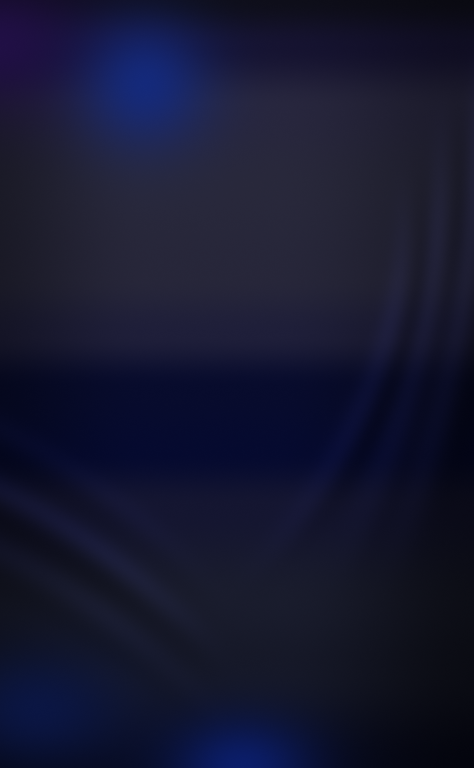
A Shadertoy shader for this background:

```glsl
const int STOP_COUNT = 12;
// Vertical gradient: colour, then distance from the top edge
const vec4 STOPS[STOP_COUNT] = vec4[](
    vec4(0.055, 0.055, 0.10, 0.00),
    vec4(0.085, 0.075, 0.19, 0.06),
    vec4(0.155, 0.150, 0.24, 0.14),
    vec4(0.158, 0.157, 0.23, 0.24),
    vec4(0.152, 0.150, 0.225, 0.36),
    vec4(0.120, 0.120, 0.225, 0.435),
    vec4(0.030, 0.045, 0.175, 0.505),
    vec4(0.022, 0.040, 0.185, 0.59),
    vec4(0.080, 0.085, 0.190, 0.66),
    vec4(0.100, 0.110, 0.175, 0.78),
    vec4(0.085, 0.095, 0.155, 0.87),
    vec4(0.030, 0.040, 0.110, 1.00));

const vec3 BLUE_GLOW = vec3(0.075, 0.165, 0.50);
const vec3 PURPLE_GLOW = vec3(0.135, 0.060, 0.285);
const vec3 FLOOR_GLOW = vec3(0.045, 0.120, 0.43);
const vec3 CORNER_GLOW = vec3(0.040, 0.090, 0.29);
const vec3 FOLD_LIGHT = vec3(0.022, 0.024, 0.060);
const float FOLD_SHADE = 0.24;
const float LEFT_SHADE = 0.38;
const float RIGHT_SHADE = 0.52;
const float GRAIN = 0.004;

float hash(vec2 p) {
    return fract(sin(dot(p, vec2(127.1, 311.7))) * 43758.5453);
}

float bell(float d, float width) {
    return exp(-d * d / (width * width));
}

float glow(vec2 p, vec2 center, vec2 radius) {
    vec2 d = (p - center) / radius;
    return exp(-dot(d, d));
}

vec3 verticalGradient(float y) {
    vec3 color = STOPS[0].rgb;
    for (int i = 1; i < STOP_COUNT; i++) {
        color = mix(color, STOPS[i].rgb, smoothstep(STOPS[i - 1].w, STOPS[i].w, y));
    }
    return color;
}

// Drapery hanging at the right and sweeping inward; x = light, y = shadow
vec2 rightFolds(vec2 p) {
    vec2 folds = vec2(0.0);
    for (int i = 0; i < 3; i++) {
        float k = float(i);
        float start = 0.29 - 0.09 * k;
        float drop = max(p.y - start, 0.0);
        float ridge = 0.85 + 0.08 * k - 1.5 / (1.0 + 1.1 * k) * drop * drop;
        float width = 0.022 + 0.045 * drop;
        float fade = smoothstep(start - 0.10, start + 0.14, p.y)
                   * (1.0 - smoothstep(0.52, 0.80, p.y));
        folds.x += bell(p.x - ridge, width) * fade;
        folds.y += bell(p.x - ridge - 0.045, width * 0.9) * fade;
    }
    return folds;
}

// Sweeping arcs descending from the left edge
vec2 leftFolds(vec2 p) {
    vec2 folds = vec2(0.0);
    float arc = 0.638 + 0.31 * p.x + 0.29 * p.x * p.x;
    float fade = 1.0 - smoothstep(0.20, 0.52, p.x);
    for (int i = -1; i <= 1; i++) {
        float k = float(i);
        float d = p.y - arc - 0.08 * k;
        float strength = 1.0 - 0.55 * abs(k);
        folds.x += bell(d, 0.021) * strength * fade;
        folds.y += bell(d - 0.038, 0.026) * strength * fade;
    }
    return folds;
}

void mainImage(out vec4 fragColor, in vec2 fragCoord) {
    vec2 uv = fragCoord / iResolution.xy;
    vec2 p = vec2(uv.x, 1.0 - uv.y);

    // Base bands with darker sides
    vec3 color = verticalGradient(p.y);
    color *= 1.0 - LEFT_SHADE * (1.0 - smoothstep(-0.08, 0.32, p.x));
    float lowerSide = mix(0.6, 1.0, smoothstep(0.35, 0.55, p.y));
    color *= 1.0 - RIGHT_SHADE * lowerSide * smoothstep(0.58, 1.02, p.x);

    // Cloth folds
    vec2 folds = rightFolds(p) + leftFolds(p);
    color *= 1.0 - FOLD_SHADE * min(folds.y, 1.0);
    color += FOLD_LIGHT * folds.x;

    // Coloured lights
    color = mix(color, PURPLE_GLOW, 0.9 * glow(p, vec2(-0.01, 0.055), vec2(0.20, 0.085)));
    color = mix(color, BLUE_GLOW, 0.92 * glow(p, vec2(0.306, 0.108), vec2(0.135, 0.083)));
    color = mix(color, CORNER_GLOW, 0.85 * glow(p, vec2(0.08, 0.925), vec2(0.19, 0.075)));
    color = mix(color, FLOOR_GLOW, 0.95 * glow(p, vec2(0.51, 1.0), vec2(0.15, 0.065)));

    // Fine grain against banding
    color += (hash(uv) - 0.5) * GRAIN;
    fragColor = vec4(clamp(color, 0.0, 1.0), 1.0);
}
```
